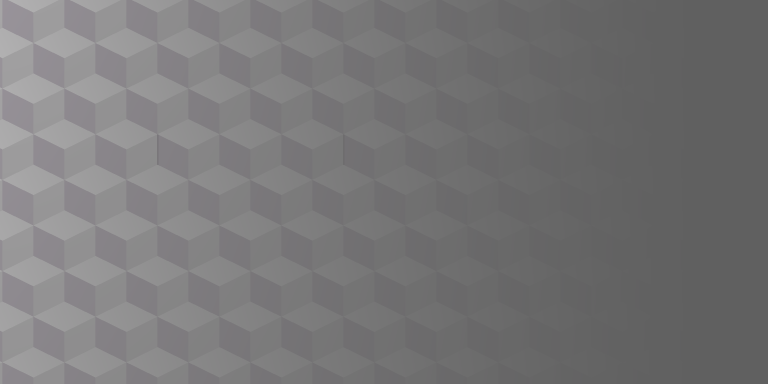
A Shadertoy shader for this background:

```glsl
// Isometric cube tiling that fades from a pale upper left into flat grey.
// Each point is folded into its hexagonal cell, which splits into three
// softly shaded faces; a small sample grid smooths every edge.

const vec2  ANCHOR     = vec2(0.0065, 0.888);   // centre of one top face
const vec2  FACE       = vec2(0.0807, 0.0396);  // half size of a top face
const vec3  BACKDROP   = vec3(0.378);
const vec3  LIGHT      = vec3(0.246, 0.242, 0.246);
const vec3  TOP_TINT   = vec3(0.050, 0.051, 0.050);
const vec3  LEFT_TINT  = vec3(-0.040, -0.054, -0.035);
const float RIGHT_RAMP = 0.015;                 // gradient of a right face
const float FADE_END   = 1.8;                   // where the light runs out
const float FADE_CURVE = 1.45;
const float FADE_LOW   = 0.84;                  // light at the bottom
const float FADE_RISE  = 0.25;                  // gain up to the top
const vec2  SEAM       = vec2(0.4108, 0.610);   // centre of the first seam
const float SEAM_STEP  = 0.4842;                // six face half-widths
const vec2  SEAM_HALF  = vec2(0.0013, 0.040);
const float SEAM_DARK  = 0.11;
const int   GRID       = 3;                     // samples per axis

// Hexagon gauge: 1 on the outline of a cell
float hexGauge(vec2 c) {
    c = abs(c);
    return max(c.x, 0.5 * (c.x + c.y));
}

// Position relative to the centre of the nearest cube
vec2 cubeCell(vec2 p) {
    vec2 q = (p - ANCHOR) / FACE + vec2(0.0, 1.0);
    vec2 period = vec2(2.0, 6.0);
    vec2 a = mod(q + 0.5 * period, period) - 0.5 * period;
    vec2 b = mod(q, period) - 0.5 * period;
    return hexGauge(a) < hexGauge(b) ? a : b;
}

// Light falling off to the right and towards the bottom
float lightAt(vec2 p) {
    float fall = pow(clamp(1.0 - p.x / FADE_END, 0.0, 1.0), FADE_CURVE);
    return fall * (FADE_LOW + FADE_RISE * p.y);
}

// Tint of the top, left or right face, with a slight gradient in each
vec3 faceTint(vec2 c) {
    if (c.y > abs(c.x)) return TOP_TINT * (1.15 - 0.15 * c.y);
    if (c.x < 0.0) return LEFT_TINT * (0.95 - 0.15 * c.x);
    return vec3(RIGHT_RAMP * (c.x - 0.5));
}

// Thin dark joints between a few cubes
float seams(vec2 p) {
    float dark = 0.0;
    for (int i = 0; i < 2; i++) {
        vec2 d = abs(p - SEAM - vec2(SEAM_STEP * float(i), 0.0));
        dark += step(d.x, SEAM_HALF.x) * step(d.y, SEAM_HALF.y);
    }
    return dark;
}

vec3 shade(vec2 p) {
    vec3 tint = faceTint(cubeCell(p)) - SEAM_DARK * seams(p);
    return BACKDROP + lightAt(p) * (LIGHT + tint);
}

void mainImage(out vec4 fragColor, in vec2 fragCoord) {
    vec3 sum = vec3(0.0);
    for (int i = 0; i < GRID * GRID; i++) {
        vec2 cell = vec2(i % GRID, i / GRID);
        vec2 offset = (cell + 0.5) / float(GRID) - 0.5;
        sum += shade((fragCoord + offset) / iResolution.y);
    }
    fragColor = vec4(sum / float(GRID * GRID), 1.0);
}
```
